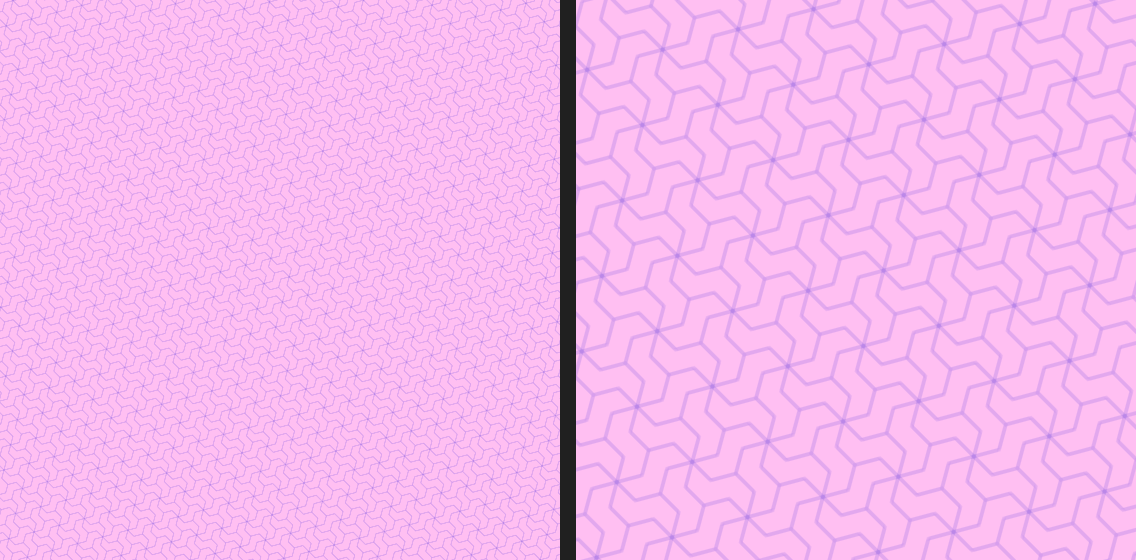
Left: the whole. Right: its middle third, enlarged.
Reproduce this pattern procedurally as a three.js fragment shader.

```glsl
// Hairline tiling of bent, Z-like tiles on a tilted triangular lattice of stars.
// Each star sends out six arms that turn sixty degrees on the way to a triangle
// centre; every arm is a soft stroke whose coverage is computed analytically.

#define BACKGROUND vec3(1.0, 0.75, 0.95)
#define LINE_COLOR vec3(0.45, 0.30, 0.87)
#define LINE_OPACITY 0.68
#define LINE_WIDTH 0.00068
#define SOFTNESS 0.00225
#define SPACING 0.0465
#define TILT 0.261799
#define STAR_ORIGIN vec2(0.4627, 0.6163)
#define KINK vec2(0.33333, 0.0)

varying vec2 vUv;

const vec2 TRIANGLE_CENTRE = vec2(0.5, 0.288675);
const mat2 SIXTH_TURN = mat2(0.5, 0.866025, -0.866025, 0.5);

// Overlap of the interval lo..hi with a window of width blur around x
float overlap(float x, float lo, float hi, float blur) {
  return clamp((hi - x) / blur + 0.5, 0.0, 1.0)
       - clamp((lo - x) / blur + 0.5, 0.0, 1.0);
}

// Coverage of a straight stroke from a to b
float stroke(vec2 p, vec2 a, vec2 b, float width, float blur) {
  vec2 along = normalize(b - a);
  vec2 q = p - a;
  float across = dot(q, vec2(-along.y, along.x));
  return overlap(dot(q, along), 0.0, length(b - a), blur)
       * overlap(across, -0.5 * width, 0.5 * width, blur);
}

// Part of the background left bare by the six arms of one star
float bareAroundStar(vec2 p, float width, float blur) {
  float bare = 1.0;
  for (int arm = 0; arm < 6; arm++) {
    float ink = stroke(p, vec2(0.0), KINK, width, blur)
              + stroke(p, KINK, TRIANGLE_CENTRE, width, blur);
    bare *= 1.0 - LINE_OPACITY * min(ink, 1.0);
    p = SIXTH_TURN * p;
  }
  return bare;
}

void main() {
  float blur = max(fwidth(vUv.x), SOFTNESS) / SPACING;
  float width = LINE_WIDTH / SPACING;

  // Lattice frame, one unit between neighbouring stars
  float c = cos(TILT);
  float s = sin(TILT);
  vec2 p = mat2(c, -s, s, c) * (vUv - STAR_ORIGIN) / SPACING;

  // Skewed cell holding this point; its four corners are stars
  vec2 skewed = vec2(p.x - p.y * 0.577350, p.y * 1.154701);
  vec2 cell = floor(skewed);

  float bare = 1.0;
  for (int j = 0; j < 2; j++) {
    for (int i = 0; i < 2; i++) {
      vec2 index = cell + vec2(float(i), float(j));
      vec2 star = vec2(index.x + 0.5 * index.y, 0.866025 * index.y);
      bare *= bareAroundStar(p - star, width, blur);
    }
  }

  gl_FragColor = vec4(mix(LINE_COLOR, BACKGROUND, bare), 1.0);
}
```
